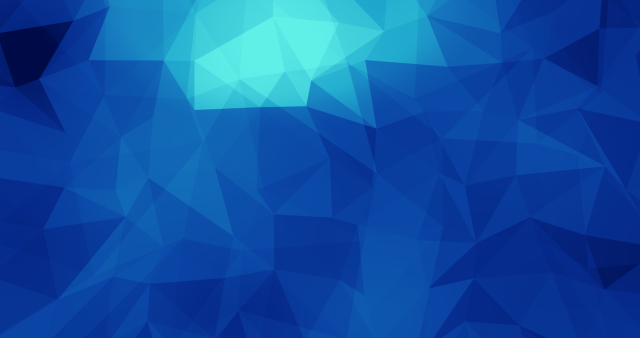
Write a Shadertoy shader that draws this background.

```glsl
// Low-poly backdrop: a cyan glow at the top fading into deep blue facets.
// Jittered grid cells are split into triangles; each facet takes its tone from
// a smooth brightness field, and a coarser mesh overlays faint extra creases.

#define FACETS 6.3          // mesh cells per canvas height
#define VEIL_FACETS 3.9     // cells of the overlaid mesh
#define JITTER 0.39         // vertex displacement, in cells
#define FACET_CONTRAST 0.80 // random tone spread between facets
#define VEIL_CONTRAST 0.50  // tone spread of the overlaid mesh
#define FACET_GRADIENT 0.28 // share of smooth shading inside a facet
#define BASE_TONE 1.75      // tone of the plain blue ground

// Tones from darkest navy to brightest aqua
const vec3 PALETTE[8] = vec3[8](
    vec3(0.00, 0.04, 0.28), vec3(0.02, 0.16, 0.54),
    vec3(0.04, 0.27, 0.65), vec3(0.06, 0.38, 0.70),
    vec3(0.09, 0.49, 0.75), vec3(0.13, 0.67, 0.81),
    vec3(0.26, 0.82, 0.86), vec3(0.38, 0.94, 0.91));

float hash(vec2 p) {
    return fract(sin(dot(p, vec2(127.1, 311.7))) * 43758.5453);
}

float cross2(vec2 a, vec2 b) { return a.x * b.y - a.y * b.x; }

vec3 toneColor(float tone) {
    float t = clamp(tone, 0.0, 6.999);
    int i = int(t);
    return mix(PALETTE[i], PALETTE[i + 1], fract(t));
}

// Soft elliptical spot
float spot(vec2 p, vec2 center, vec2 radius) {
    vec2 d = (p - center) / radius;
    return exp(-dot(d, d));
}

// Smooth brightness over the canvas, in units of its height
float toneField(vec2 p) {
    float tone = BASE_TONE;

    // Main glow with a firm lower rim, and its hot core
    float rim = length((p - vec2(0.82, 1.0)) / vec2(0.55, 0.34));
    tone += 2.6 * smoothstep(1.15, 0.78, rim);
    tone += 2.4 * spot(p, vec2(0.80, 0.92), vec2(0.23, 0.22));
    tone += 0.8 * spot(p, vec2(1.06, 0.84), vec2(0.16, 0.13));
    tone += 0.9 * spot(p, vec2(1.36, 0.94), vec2(0.16, 0.18));

    // Mid-blue haze on the left and small lights
    tone += 1.5 * spot(p, vec2(0.57, 0.56), vec2(0.36, 0.27));
    tone += 0.8 * spot(p, vec2(0.35, 0.39), vec2(0.10, 0.07));
    tone += 0.5 * spot(p, vec2(0.40, 0.15), vec2(0.18, 0.15));
    tone += 0.4 * spot(p, vec2(1.55, 0.54), vec2(0.25, 0.18));
    tone += 0.9 * spot(p, vec2(1.12, 0.06), vec2(0.20, 0.14));

    // Dark pools
    tone -= 1.9 * spot(p, vec2(0.08, 0.84), vec2(0.15, 0.17));
    tone -= 0.6 * spot(p, vec2(0.06, 0.28), vec2(0.16, 0.20));
    tone -= 1.0 * spot(p, vec2(0.68, 0.07), vec2(0.14, 0.12));
    tone -= 0.5 * spot(p, vec2(1.08, 0.50), vec2(0.22, 0.20));
    tone -= 0.7 * spot(p, vec2(1.58, 0.14), vec2(0.24, 0.24));
    tone -= 0.9 * spot(p, vec2(1.90, 0.90), vec2(0.25, 0.30));
    tone -= 1.0 * spot(p, vec2(1.95, 0.28), vec2(0.22, 0.35));
    return tone;
}

vec2 meshVertex(vec2 id) {
    return id + JITTER * (2.0 * vec2(hash(id), hash(id + 57.3)) - 1.0);
}

float edgeDistance(vec2 p, vec2 a, vec2 b) {
    return cross2(b - a, p - a) / length(b - a);
}

// Adds one triangle: xy = weighted tone and random shade, z = coverage
void addFacet(inout vec3 sum, vec2 p, vec2 a, vec2 b, vec2 c, float scale, float blur) {
    float inside = min(edgeDistance(p, a, b), min(edgeDistance(p, b, c), edgeDistance(p, c, a)));
    float cover = smoothstep(-blur, blur, inside);
    if (cover <= 0.0) return;
    vec2 center = (a + b + c) / 3.0;
    sum += cover * vec3(toneField(center / scale), hash(center) - 0.5, 1.0);
}

// Facet tone and random shade at p for a mesh of the given density
vec2 facetMesh(vec2 p, float scale) {
    vec2 q = p * scale;
    float blur = 0.75 * scale / iResolution.y;
    vec3 sum = vec3(0.0);
    for (int y = -1; y <= 1; y++)
    for (int x = -1; x <= 1; x++) {
        vec2 id = floor(q) + vec2(x, y);
        vec2 a = meshVertex(id), b = meshVertex(id + vec2(1, 0));
        vec2 c = meshVertex(id + 1.0), d = meshVertex(id + vec2(0, 1));
        // Choose a diagonal that stays within the quad
        bool acFits = cross2(b - a, c - a) > 0.0 && cross2(c - a, d - a) > 0.0;
        bool bdFits = cross2(b - a, d - a) > 0.0 && cross2(c - b, d - b) > 0.0;
        if (acFits && (!bdFits || hash(id + 9.7) > 0.5)) {
            addFacet(sum, q, a, b, c, scale, blur);
            addFacet(sum, q, a, c, d, scale, blur);
        } else {
            addFacet(sum, q, a, b, d, scale, blur);
            addFacet(sum, q, b, c, d, scale, blur);
        }
    }
    return sum.xy / max(sum.z, 0.0001);
}

void mainImage(out vec4 fragColor, in vec2 fragCoord) {
    vec2 p = fragCoord / iResolution.y;
    vec2 facet = facetMesh(p, FACETS);
    vec2 veil = facetMesh(p, VEIL_FACETS);
    float tone = mix(mix(facet.x, veil.x, 0.2), toneField(p), FACET_GRADIENT);
    tone += FACET_CONTRAST * facet.y + VEIL_CONTRAST * veil.y;
    fragColor = vec4(toneColor(tone), 1.0);
}
```
